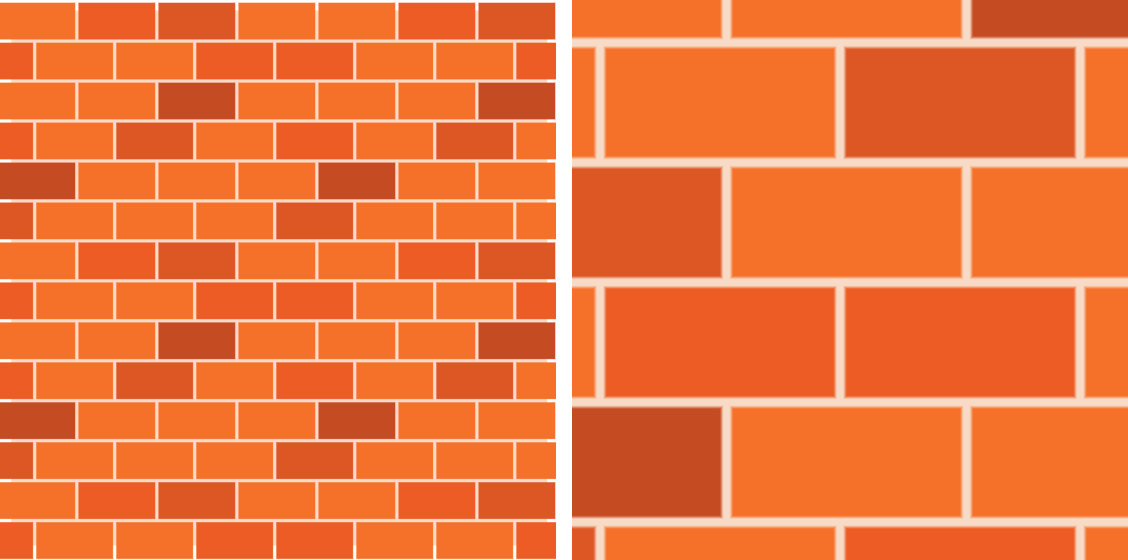
Left: the whole. Right: its middle third, enlarged.
Give the GLSL for this pattern, as a WebGL 2 fragment shader.

```glsl
#version 300 es
precision highp float;
// Flat brick wall in running bond: 14 courses, about 7 bricks across.
// Four clay tones cycle every 4 bricks and 6 courses; soft cream mortar
// lines turn white in a narrow band around the canvas border.

uniform vec2 u_resolution;
out vec4 outColor;

// Lengths are fractions of the canvas height, measured from the top left.
const vec2 BRICK = vec2(0.14288, 0.07135);
const vec2 FIRST_JOINT = vec2(-0.0057, 0.0020);
const float COURSE_SHIFT = 0.527;   // odd courses, in brick lengths
const float MORTAR_WIDTH = 0.0058;
const float EDGE_BLUR = 0.0014;
const vec2 MARGIN_START = vec2(0.0200, 0.0185);
const vec2 MARGIN_END = vec2(0.0160, 0.0260);

const vec3 CREAM = vec3(0.968, 0.860, 0.775);
const vec3 WHITE = vec3(1.0);
const vec3 CLAY[4] = vec3[4](
  vec3(0.961, 0.443, 0.165),   // light orange
  vec3(0.929, 0.361, 0.141),   // red orange
  vec3(0.867, 0.341, 0.145),   // burnt orange
  vec3(0.773, 0.294, 0.137));  // rust

// Clay tone of four neighbouring bricks, one entry per course.
const ivec4 COURSE_TONES[6] = ivec4[6](
  ivec4(0, 1, 2, 0), ivec4(1, 0, 0, 1), ivec4(0, 0, 3, 0),
  ivec4(1, 0, 2, 0), ivec4(3, 0, 0, 0), ivec4(2, 0, 0, 0));

int wrap(float value, float period) {
  return int(mod(value + 0.5, period));
}

vec3 clayColor(vec2 id) {
  return CLAY[COURSE_TONES[wrap(id.y, 6.0)][wrap(id.x, 4.0)]];
}

// Position in brick units, with odd courses slid to the left.
vec2 runningBond(vec2 p, vec2 size, vec2 origin, float shift) {
  vec2 g = (p - origin) / size;
  g.x += shift * mod(floor(g.y), 2.0);
  return g;
}

// Coverage of mortar, from the distance to the closest joint line.
float mortarMask(vec2 cell, vec2 size, float width, float blur) {
  vec2 d = min(cell, 1.0 - cell) * size;
  vec2 line = 1.0 - smoothstep(-blur, blur, d - 0.5 * width);
  return max(line.x, line.y);
}

// 1 inside the inset rectangle, 0 in the border band.
float insetMask(vec2 p, vec2 lo, vec2 hi, float blur) {
  vec2 d = min(p - lo, hi - p);
  return smoothstep(-blur, blur, min(d.x, d.y));
}

void main() {
  vec2 p = gl_FragCoord.xy / u_resolution.y;
  p.y = 1.0 - p.y;
  vec2 extent = vec2(u_resolution.x / u_resolution.y, 1.0);
  float blur = max(EDGE_BLUR, 0.7 / u_resolution.y);

  // Bricks
  vec2 g = runningBond(p, BRICK, FIRST_JOINT, COURSE_SHIFT);
  vec3 clay = clayColor(floor(g));

  // Mortar, bleached near the border
  float inside = insetMask(p, MARGIN_START, extent - MARGIN_END, blur);
  vec3 mortar = mix(WHITE, CREAM, inside);
  float joint = mortarMask(fract(g), BRICK, MORTAR_WIDTH, blur);

  outColor = vec4(mix(clay, mortar, joint), 1.0);
}
```
